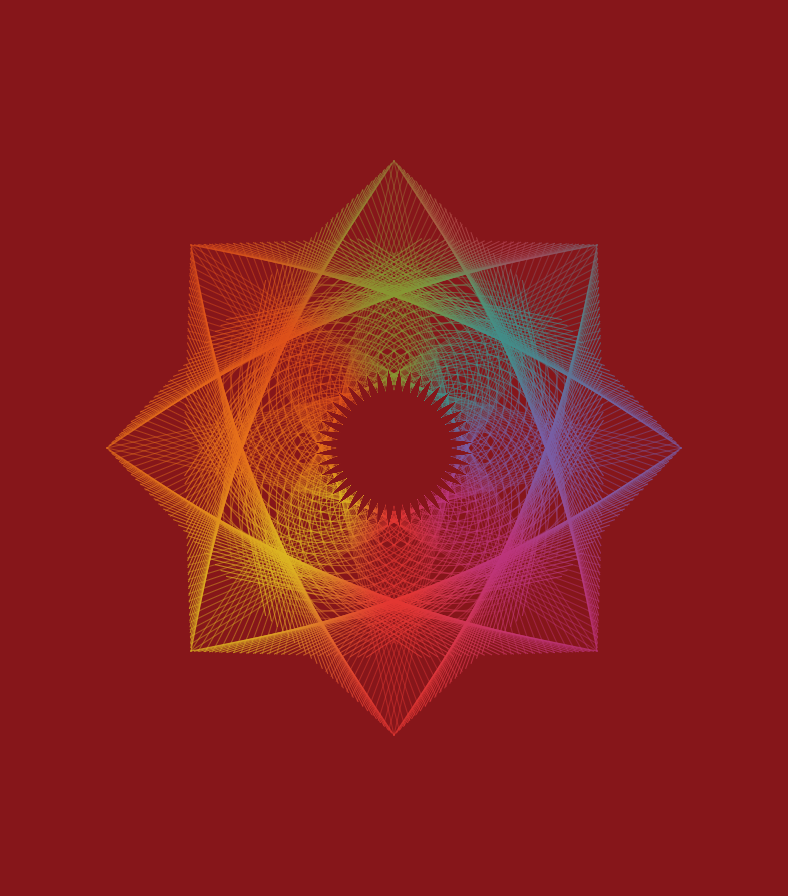
Reproduce this background procedurally as a WebGL 2 fragment shader.

```glsl
#version 300 es
precision highp float;
// Rainbow string-art star with eight points and a toothed hole, on deep red.
uniform vec2 u_resolution;
out vec4 outColor;

const float TAU = 6.2831853;
const float TIP_RADIUS = 0.3205;
const float HOLE_RADIUS = 0.0625;
const float TEETH = 44.0;
const int STRINGS = 27;

vec2 direction(float degrees) {
  float a = radians(degrees);
  return vec2(cos(a), sin(a));
}

float segmentDistance(vec2 p, vec2 a, vec2 b) {
  vec2 ab = b - a;
  return length(p - a - ab * clamp(dot(p - a, ab) / dot(ab, ab), 0.0, 1.0));
}

float lineCoverage(float dist, float pixel) {
  return clamp(0.5 + (0.0006 - dist) / pixel, 0.0, 1.0);
}

// Colour wheel in eight steps, with a pink flush at the upper right
vec3 threadColor(vec2 p) {
  vec3 wheel[8] = vec3[8](
    vec3(0.47, 0.38, 0.68), vec3(0.24, 0.58, 0.56),
    vec3(0.53, 0.62, 0.20), vec3(0.89, 0.33, 0.10),
    vec3(0.92, 0.46, 0.10), vec3(0.88, 0.74, 0.13),
    vec3(0.91, 0.22, 0.20), vec3(0.75, 0.21, 0.50));
  float turn = fract(atan(p.y, p.x) / TAU + 1.0) * 8.0;
  int i = int(turn);
  vec3 color = mix(wheel[i % 8], wheel[(i + 1) % 8], smoothstep(0.0, 1.0, fract(turn)));
  float flush = smoothstep(0.19, 0.27, length(p)) * exp(-pow((turn - 1.45) / 0.5, 2.0));
  return mix(color, vec3(0.84, 0.16, 0.30), flush * 0.8);
}

// Share of ground left uncovered by the strings of all eight chords
float stringGaps(vec2 p, float pixel) {
  float gaps = 1.0;
  vec2 tip = TIP_RADIUS * direction(67.5);
  vec2 nearEdge = 0.196 * direction(-65.5);
  vec2 farEdge = 0.104 * direction(200.5);
  vec2 flip = vec2(1.0, -1.0);
  for (int k = 0; k < 8; k++) {
    vec2 axis = direction(22.5 + 45.0 * float(k));
    vec2 q = vec2(dot(p, axis), dot(p, vec2(-axis.y, axis.x)));
    if (q.x < 0.0) continue;
    for (int i = 0; i < STRINGS; i++) {
      float s = float(i) / float(STRINGS - 1);
      float a = pow(s, 1.2), b = pow(1.0 - s, 1.2);
      // Outer strings bend round the rim, sparse inner ones cross to the hole
      float outer = segmentDistance(q, tip + nearEdge * a, flip * (tip + nearEdge * b));
      gaps *= 1.0 - 0.72 * lineCoverage(outer, pixel);
      if (i % 2 == 0) {
        float inner = segmentDistance(q, tip + farEdge * s, flip * (tip + farEdge * (1.0 - s)));
        gaps *= 1.0 - 0.45 * lineCoverage(inner, pixel);
      }
    }
  }
  return gaps;
}

// Share of ground left uncovered by spirals that cross in a toothed net
float netGaps(float turn, float r, float pixel) {
  float gaps = 1.0;
  for (int j = 0; j < 6; j++) {
    float pitch = 20.0 + 45.0 * float(j / 2);
    float side = j % 2 == 0 ? 1.0 : -1.0;
    float phase = turn * TEETH + side * pitch * (r - HOLE_RADIUS);
    float frequency = length(vec2(TEETH / (TAU * r), pitch));
    float dist = abs(fract(phase + 0.5) - 0.5) / frequency;
    float reach = j < 2 ? 0.12 : 0.215;
    gaps *= 1.0 - 0.6 * lineCoverage(dist, pixel) * (1.0 - smoothstep(reach - 0.03, reach + 0.02, r));
  }
  return gaps;
}

void main() {
  vec2 p = (gl_FragCoord.xy - 0.5 * u_resolution) / u_resolution.y;
  float pixel = 1.0 / u_resolution.y;
  float r = length(p);
  vec3 color = vec3(0.525, 0.086, 0.102);

  if (r > 0.055 && r < 0.335) {
    float turn = atan(p.y, p.x) / TAU;
    // Zigzag rim of the hole
    float rim = HOLE_RADIUS + abs(fract(turn * TEETH + 0.5) - 0.5) / 20.0;
    float outsideHole = smoothstep(-0.5, 0.5, (r - rim) / (pixel * 2.0) + 0.3);
    float ink = 1.0 - stringGaps(p, pixel) * netGaps(turn, r, pixel);
    color = mix(color, threadColor(p), 0.95 * ink * outsideHole);
  }
  outColor = vec4(color, 1.0);
}
```
